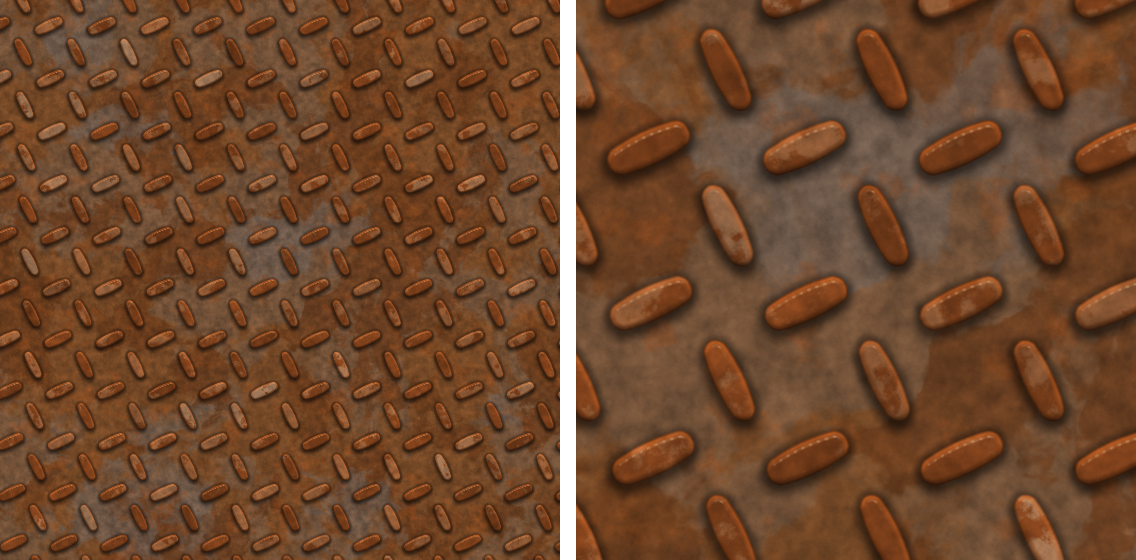
Left: the whole. Right: its middle third, enlarged.
A Shadertoy shader for this texture:

```glsl
const vec3 BROWN = vec3(0.46, 0.285, 0.15);
const vec3 GREY_BROWN = vec3(0.45, 0.32, 0.22);
const vec3 DARK_RUST = vec3(0.40, 0.22, 0.10);
const vec3 BARE_STEEL = vec3(0.42, 0.36, 0.32);
const vec3 ORANGE = vec3(0.60, 0.29, 0.10);
const vec3 BAR_RUST = vec3(0.46, 0.235, 0.10);
const vec3 BAR_WORN = vec3(0.57, 0.37, 0.23);
const vec3 BAR_PALE = vec3(0.62, 0.49, 0.38);
const vec3 GLINT = vec3(0.85, 0.62, 0.42);

const float PITCH_BOTTOM = 0.08996;    // bar spacing at the lower edge
const float PITCH_GROWTH = 0.0049;     // extra spacing at the upper edge
const vec2 LATTICE_ORIGIN = vec2(0.655, 0.030);
const vec2 BAR_AXIS = vec2(0.906, 0.423);
const vec2 BAR_HALF = vec2(0.285, 0.112);
const float STEEP_WIDTH = 0.88;        // steep bars are a little narrower
const float CORNER = 0.07;
const float TAPER = 0.42;
const float BEVEL = 0.055;
const vec2 LIGHT = vec2(0.10, 0.995);

float hash(vec2 p) {
    return fract(sin(dot(p, vec2(127.1, 311.7))) * 43758.5453);
}

float noise(vec2 p) {
    vec2 i = floor(p), f = fract(p);
    f = f * f * (3.0 - 2.0 * f);
    return mix(mix(hash(i), hash(i + vec2(1, 0)), f.x),
               mix(hash(i + vec2(0, 1)), hash(i + vec2(1, 1)), f.x), f.y);
}

float fbm(vec2 p) {
    float sum = 0.0, total = 0.0, amp = 1.0;
    for (int i = 0; i < 6; i++) {
        sum += amp * noise(p);
        total += amp;
        amp *= 0.6;
        p = mat2(1.6, 1.2, -1.2, 1.6) * p + 7.3;
    }
    return sum / total;
}

// Rounded box that narrows towards its ends
float barDistance(vec2 q, vec2 halfSize) {
    q = abs(q);
    q.y += TAPER * q.x * q.x;
    vec2 e = q - halfSize + CORNER;
    return length(max(e, 0.0)) + min(max(e.x, e.y), 0.0) - CORNER;
}

// Blotchy rust over dull metal
vec3 rustGround(vec2 uv) {
    vec2 warp = vec2(fbm(uv * 8.0), fbm(uv * 8.0 + 31.0));
    float brown = smoothstep(0.44, 0.53, fbm(uv * 7.0 + warp));
    float dark = smoothstep(0.50, 0.58, fbm(uv * 10.0 + warp + 40.0));
    float bare = smoothstep(0.61, 0.72, fbm(uv * 6.0 + warp + 83.0));
    float specks = smoothstep(0.56, 0.70, fbm(uv * 34.0 + 12.0));
    vec3 color = mix(GREY_BROWN, BROWN, brown);
    color = mix(color, DARK_RUST, 0.75 * dark);
    color = mix(color, BARE_STEEL, 0.7 * bare);
    return mix(color, ORANGE, 0.3 * specks);
}

void mainImage(out vec4 fragColor, in vec2 fragCoord) {
    vec2 uv = fragCoord / iResolution.xy;

    // Lattice whose pitch grows slightly with height
    float pitch = PITCH_BOTTOM + PITCH_GROWTH * uv.y;
    float originPitch = PITCH_BOTTOM + PITCH_GROWTH * LATTICE_ORIGIN.y;
    vec2 cell = vec2((uv.x - LATTICE_ORIGIN.x) / pitch,
                     log(pitch / originPitch) / PITCH_GROWTH);
    float pixel = 1.0 / (min(iResolution.x, iResolution.y) * pitch);

    float grain = fbm(uv * 95.0);
    vec3 color = rustGround(uv) * (0.72 + 0.56 * grain);

    // Shallow bars, then steep bars half a cell away
    for (int kind = 0; kind < 2; kind++) {
        float steep = float(kind);
        vec2 c = cell - 0.5 * steep;
        vec2 id = floor(c + 0.5);
        vec2 p = c - id;
        vec2 axis = kind == 0 ? BAR_AXIS : vec2(-BAR_AXIS.y, BAR_AXIS.x);
        vec2 across = vec2(-axis.y, axis.x);
        vec2 q = vec2(dot(p, axis), dot(p, across));
        vec2 light = vec2(dot(LIGHT, axis), dot(LIGHT, across));
        vec2 size = BAR_HALF * vec2(1.0, mix(1.0, STEEP_WIDTH, steep));

        float d = barDistance(q, size);
        vec2 step2 = vec2(0.01, 0.0);
        vec2 slope = vec2(barDistance(q + step2.xy, size) - barDistance(q - step2.xy, size),
                          barDistance(q + step2.yx, size) - barDistance(q - step2.yx, size));
        float lit = dot(slope / max(length(slope), 0.001), light);

        // Grime around the foot and a shadow below
        float shadow = 1.0 - smoothstep(-0.03, 0.09, barDistance(q + 0.04 * light, size));
        float grime = 1.0 - smoothstep(0.0, 0.07, d);
        color *= (1.0 - 0.42 * shadow) * (1.0 - 0.22 * grime);

        // Worn top face, different on every bar
        float age = hash(id + 17.0 * steep + 3.0);
        float wear = smoothstep(0.46, 0.62, fbm(uv * 48.0 + id) + 0.4 * (age - 0.5));
        vec3 worn = mix(BAR_WORN, BAR_PALE, smoothstep(0.82, 1.0, age));
        vec3 metal = mix(BAR_RUST, worn, 0.85 * wear);
        metal *= (0.74 + 0.52 * grain) * (0.9 + 0.2 * hash(id + 51.0 + steep));

        // Rounded rim and a beaded glint on its lit side
        float rim = smoothstep(-BEVEL, -0.01, d);
        metal = mix(metal, ORANGE * (0.8 + 0.4 * grain), 0.55 * rim);
        metal *= 1.0 + rim * (lit > 0.0 ? 0.3 : 0.5) * lit;
        float ridge = 1.0 - smoothstep(0.0, 0.016, abs(d + 0.04));
        float beads = 0.35 + 0.65 * smoothstep(-0.2, 0.7, cos(q.x * 115.0));
        metal = mix(metal, GLINT, 0.6 * ridge * beads * smoothstep(0.5, 0.95, lit));
        metal *= 1.0 - 0.35 * smoothstep(-0.02, 0.0, d);

        color = mix(color, metal, 1.0 - smoothstep(-pixel, pixel, d));
    }
    fragColor = vec4(color, 1.0);
}
```
